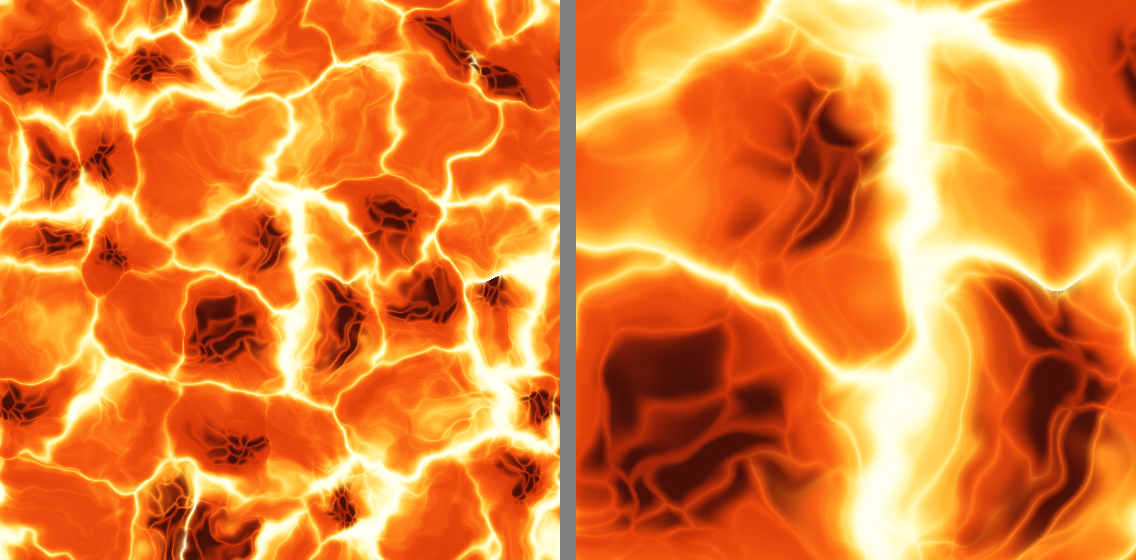
Left: the whole. Right: its middle third, enlarged.
Reproduce this texture procedurally as a three.js fragment shader.

```glsl
varying vec2 vUv;

#define CELLS 6.0
#define FILAMENT_CELLS 13.0
#define LUMP_CELLS 34.0
#define WARP 0.085
#define CURL 0.022
#define CRUST_SHARE 0.5
#define HEAT_MIDDLE 0.72
#define HEAT_CONTRAST 2.1

const vec3 SOOT = vec3(0.20, 0.04, 0.03);
const vec3 CHAR = vec3(0.62, 0.14, 0.03);
const vec3 COOL = vec3(0.86, 0.22, 0.03);
const vec3 EMBER = vec3(0.96, 0.33, 0.06);
const vec3 ORANGE = vec3(1.00, 0.54, 0.11);
const vec3 AMBER = vec3(1.00, 0.73, 0.20);
const vec3 PALE = vec3(1.00, 0.89, 0.46);
const vec3 CREAM = vec3(1.00, 0.98, 0.78);
const vec3 WHITE = vec3(1.00, 1.00, 0.95);

vec2 hash2(vec2 c) {
  vec3 v = fract(c.xyx * vec3(0.1031, 0.1030, 0.0973));
  v += dot(v, v.yzx + 33.33);
  return fract((v.xx + v.yz) * v.zy);
}

// Gradient noise that wraps after a whole number of lattice cells
float corner(vec2 cell, vec2 offset, float period, float seed) {
  vec2 gradient = hash2(mod(cell, period) + seed * 17.0) * 2.0 - 1.0;
  return dot(gradient, offset);
}

float noise(vec2 p, float period, float seed) {
  vec2 i = floor(p), f = p - i;
  vec2 u = f * f * f * (f * (f * 6.0 - 15.0) + 10.0);
  vec2 e = vec2(1.0, 0.0);
  float low = mix(corner(i, f, period, seed), corner(i + e, f - e, period, seed), u.x);
  float high = mix(corner(i + e.yx, f - e.yx, period, seed),
                   corner(i + e.xx, f - e.xx, period, seed), u.x);
  return 1.5 * mix(low, high, u.y);
}

float fbm(vec2 p, float frequency, float seed) {
  float sum = 0.0, gain = 1.0;
  for (int i = 0; i < 4; i++) {
    sum += gain * noise(p * frequency + seed * 0.37, frequency, seed);
    frequency *= 2.0;
    gain *= 0.5;
    seed += 5.0;
  }
  return sum;
}

vec2 fbm2(vec2 p, float frequency, float seed) {
  return vec2(fbm(p, frequency, seed), fbm(p, frequency, seed + 2.0));
}

// Wrapping cells: x = gap to the border, y = distance to the centre, z = cell id
vec3 cells(vec2 p, float count, float seed) {
  p *= count;
  vec2 base = floor(p);
  float nearest = 8.0, second = 8.0, id = 0.0;
  for (int y = -1; y <= 1; y++) {
    for (int x = -1; x <= 1; x++) {
      vec2 cell = base + vec2(float(x), float(y));
      vec2 random = hash2(mod(cell, count) + seed * 17.0);
      float d = distance(p, cell + 0.5 + 0.85 * (random - 0.5));
      if (d < nearest) {
        second = nearest;
        nearest = d;
        id = fract(random.x * 7.0 + random.y * 13.0);
      } else {
        second = min(second, d);
      }
    }
  }
  return vec3(second - nearest, nearest, id);
}

// Thin bright threads along the zero lines of noise
float wisps(vec2 p) {
  float sum = 0.0, gain = 0.55, frequency = 7.0;
  for (int i = 0; i < 3; i++) {
    float n = noise(p * frequency + 0.31, frequency, 40.0 + float(i));
    sum += gain * exp(-9.0 * abs(n));
    gain *= 0.6;
    frequency *= 2.0;
  }
  return sum;
}

float ramp(float a, float b, float x) {
  return clamp((x - a) / (b - a), 0.0, 1.0);
}

vec3 fireColor(float h) {
  vec3 color = mix(COOL, EMBER, ramp(0.0, 0.20, h));
  color = mix(color, ORANGE, ramp(0.20, 0.48, h));
  color = mix(color, AMBER, ramp(0.48, 0.70, h));
  color = mix(color, PALE, ramp(0.70, 0.87, h));
  color = mix(color, CREAM, ramp(0.87, 0.96, h));
  return mix(color, WHITE, ramp(0.96, 1.0, h));
}

void main() {
  // Folded coordinates
  vec2 p = vUv + WARP * fbm2(vUv, 4.0, 1.0);
  vec2 curled = p + CURL * fbm2(p, 9.0, 9.0);

  // Broad heat, glowing veins and fine filaments
  float heat = fbm(p, 3.0, 21.0);
  float flow = noise(p * 5.0, 5.0, 31.0);
  vec3 plate = cells(p, CELLS, 3.0);
  vec3 thread = cells(curled, FILAMENT_CELLS, 5.0);
  vec3 lump = cells(curled, LUMP_CELLS, 7.0);
  float vein = exp(-plate.x * mix(15.0, 4.5, smoothstep(-0.4, 0.4, flow)));
  float score = 1.7 * heat + vein * max(0.3, 2.2 + 2.2 * heat + 1.5 * flow);
  score += 0.6 * exp(-14.0 * thread.x) * smoothstep(-0.3, 0.4, flow + heat);
  score += 0.9 * wisps(curled) + 0.45 * fbm(curled, 12.0, 51.0);

  // Crust in the middle of some plates, split into small lumps
  float present = step(plate.z, CRUST_SHARE);
  float halo = present * smoothstep(0.58, 0.12, plate.y);
  float seam = exp(-7.0 * lump.x);
  float ragged = plate.y + 0.16 * noise(curled * 22.0, 22.0, 61.0) + 0.1 * seam;
  float crust = present * smoothstep(0.36, 0.14, ragged);
  score += halo * (0.5 * seam - 1.3);

  float h = 1.0 / (1.0 + exp(-HEAT_CONTRAST * (score - HEAT_MIDDLE)));
  vec3 color = mix(fireColor(h), CHAR, 0.9 * crust);
  color = mix(color, SOOT, 0.8 * crust * crust * smoothstep(0.05, 0.5, lump.x));
  gl_FragColor = vec4(color, 1.0);
}
```
